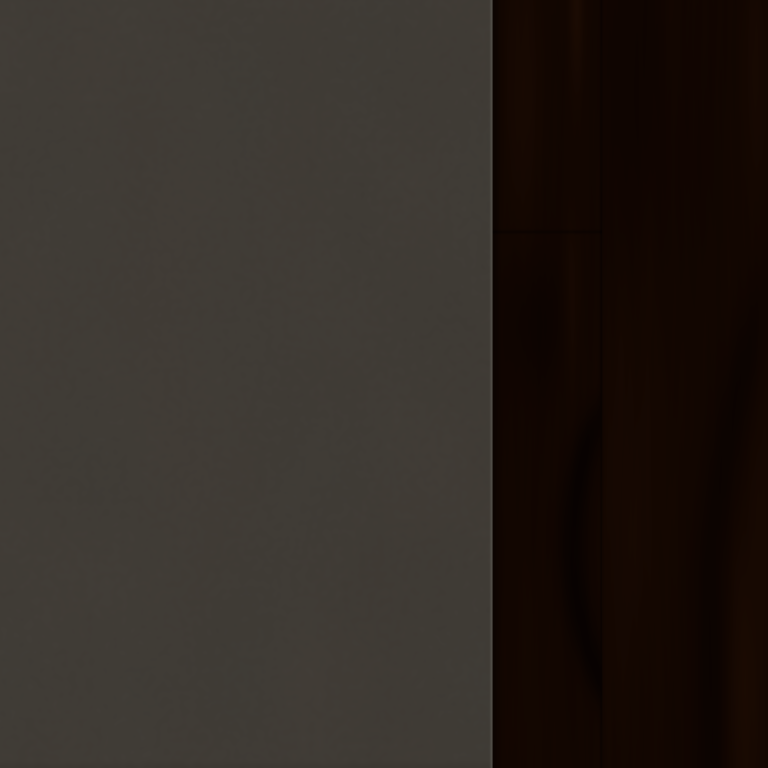
A Shadertoy shader for this texture:

```glsl
// Matte grey panel with a thin lit rim beside dark, vertically grained wood planks.

#define PANEL_EDGE 0.6415
#define PLANK_SEAM 0.784
#define CROSS_SEAM 0.698
#define PANEL_COLOR vec3(0.250, 0.233, 0.210)
#define RIM_COLOR vec3(0.335, 0.325, 0.300)
#define WOOD_DARK vec3(0.026, 0.007, 0.002)
#define WOOD_BASE vec3(0.066, 0.021, 0.003)
#define WOOD_WARM vec3(0.135, 0.060, 0.016)
#define GRAIN_AMOUNT 0.22
#define MOTTLE_AMOUNT 0.010

vec2 hashGradient(vec2 cell) {
    vec3 p = fract(vec3(cell.xyx) * vec3(0.1031, 0.1030, 0.0973));
    p += dot(p, p.yzx + 33.33);
    return 2.0 * fract((p.xx + p.yz) * p.zy) - 1.0;
}

float gradientNoise(vec2 p) {
    vec2 cell = floor(p);
    vec2 f = fract(p);
    vec2 u = f * f * f * (f * (f * 6.0 - 15.0) + 10.0);
    float a = dot(hashGradient(cell), f);
    float b = dot(hashGradient(cell + vec2(1, 0)), f - vec2(1, 0));
    float c = dot(hashGradient(cell + vec2(0, 1)), f - vec2(0, 1));
    float d = dot(hashGradient(cell + vec2(1, 1)), f - vec2(1, 1));
    return mix(mix(a, b, u.x), mix(c, d, u.x), u.y);
}

float layeredNoise(vec2 p) {
    float sum = 0.0;
    float weight = 0.5;
    for (int i = 0; i < 4; i++) {
        sum += weight * gradientNoise(p);
        p = p * 2.0 + 17.3;
        weight *= 0.5;
    }
    return sum;
}

// Soft bump around a centre, with separate widths along x and y.
float glow(vec2 uv, vec2 center, vec2 size) {
    vec2 d = (uv - center) / size;
    return exp(-dot(d, d));
}

float line(float distanceToLine, float width) {
    float d = distanceToLine / width;
    return exp(-d * d);
}

vec3 panel(vec2 uv) {
    float mottle = layeredNoise(uv * vec2(9.0, 6.0)) + 0.6 * gradientNoise(uv * 90.0);
    vec3 color = PANEL_COLOR + MOTTLE_AMOUNT * mottle;
    color.r += 0.006 * gradientNoise(uv * vec2(7.0, 4.0) + 5.0);
    color += 0.006 * (0.35 - uv.x);
    color -= 0.012 * smoothstep(0.012, 0.0, uv.y);
    return mix(color, RIM_COLOR, 0.75 * line(uv.x - PANEL_EDGE + 0.0015, 0.0018));
}

vec3 wood(vec2 uv) {
    float rightPlank = smoothstep(-0.001, 0.001, uv.x - PLANK_SEAM);
    float leftPlank = 1.0 - rightPlank;

    // Stretched grain, bent slightly along the length.
    float bend = 0.012 * gradientNoise(uv * vec2(4.0, 2.5));
    vec2 grainUv = vec2(uv.x + bend + 0.31 * rightPlank, uv.y);
    float grain = layeredNoise(grainUv * vec2(38.0, 2.2));
    grain += 0.4 * gradientNoise(grainUv * vec2(150.0, 5.0));
    float tone = 0.04 + GRAIN_AMOUNT * grain;

    // Warm streaks of the narrow plank.
    float warmLeft = 0.34 * glow(uv, vec2(0.680, 0.90), vec2(0.022, 0.19));
    warmLeft += 0.50 * glow(uv, vec2(0.751, 0.99), vec2(0.009, 0.10));
    warmLeft += 0.36 * glow(uv, vec2(0.744, 0.60), vec2(0.012, 0.11));
    warmLeft += 0.10 * glow(uv, vec2(0.690, 0.12), vec2(0.035, 0.20));

    // Warm areas of the wide plank.
    float warmRight = 0.24 * glow(uv, vec2(0.825, 0.35), vec2(0.055, 0.30));
    warmRight += 0.28 * glow(uv, vec2(0.985, 0.91), vec2(0.018, 0.18));
    warmRight += 0.44 * glow(uv, vec2(0.970, 0.10), vec2(0.025, 0.22));
    warmRight += 0.22 * glow(uv, vec2(0.998, 0.35), vec2(0.020, 0.20));
    warmRight += 0.15 * glow(uv, vec2(0.875, 0.96), vec2(0.012, 0.16));

    // Dark figure: a bow in the narrow plank, a slanted band in the wide one.
    float rise = (uv.y - 0.29) / 0.18;
    float bow = line(uv.x - 0.745 - 0.038 * rise * rise, 0.018);
    bow *= smoothstep(0.02, 0.12, uv.y) * smoothstep(0.54, 0.42, uv.y);
    float bandX = 0.925 + 0.075 * pow(max(uv.y - 0.25, 0.0) / 0.40, 1.4);
    float band = line(uv.x - bandX, 0.022) * smoothstep(0.74, 0.50, uv.y);
    float shade = leftPlank * 0.65 * bow + rightPlank * 0.42 * band;
    shade += 0.35 * leftPlank * glow(uv, vec2(0.70, 0.58), vec2(0.045, 0.09));
    shade += 0.22 * rightPlank * glow(uv, vec2(0.83, 0.91), vec2(0.06, 0.18));

    tone += leftPlank * warmLeft + rightPlank * warmRight - shade;
    vec3 color = mix(WOOD_BASE, WOOD_WARM, clamp(tone, 0.0, 1.0));
    color = mix(color, WOOD_DARK, clamp(-tone * 1.4, 0.0, 1.0));

    // Joints and the contact shadow beside the panel.
    float joint = 0.55 * line(uv.x - PLANK_SEAM + 0.001, 0.0018);
    joint += 0.50 * leftPlank * line(uv.y - CROSS_SEAM, 0.0025);
    joint += 0.55 * line(uv.x - PANEL_EDGE, 0.008);
    return mix(color, WOOD_DARK, min(joint, 1.0));
}

void mainImage(out vec4 fragColor, in vec2 fragCoord) {
    vec2 uv = fragCoord / iResolution.xy;
    float softness = max(0.0012, 0.75 / iResolution.x);
    float onWood = smoothstep(-softness, softness, uv.x - PANEL_EDGE);
    fragColor = vec4(mix(panel(uv), wood(uv), onWood), 1.0);
}
```
